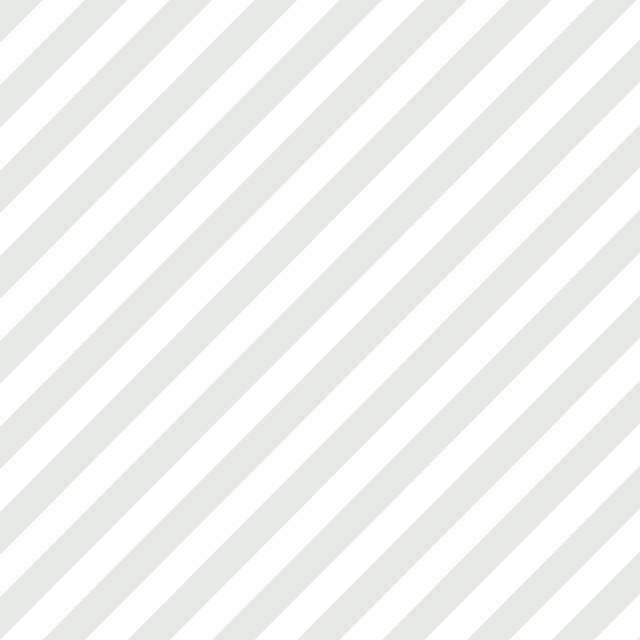
This pattern is drawn by a three.js fragment shader. Its source:

```glsl
// Diagonal stripes of pale warm grey on white, rising to the right.
varying vec2 vUv;

const vec2 REPEATS = vec2(7.54, 7.5);            // stripes across and down
const float STRIPE_SHARE = 0.5;                  // grey part of each repeat
const vec3 STRIPE_COLOR = vec3(0.902, 0.910, 0.890);
const vec3 GROUND_COLOR = vec3(1.0);

// Signed distance to the nearest stripe edge, in repeats; negative inside.
float stripeDistance(float phase) {
  float fromCenter = abs(fract(phase - 0.5 * STRIPE_SHARE + 0.5) - 0.5);
  return fromCenter - 0.5 * STRIPE_SHARE;
}

void main() {
  // Phase grows from the upper left corner towards the lower right.
  float phase = dot(vec2(vUv.x, 1.0 - vUv.y), REPEATS);

  // Blend each edge over about one pixel.
  float edge = 0.7 * fwidth(phase);
  float stripe = 1.0 - smoothstep(-edge, edge, stripeDistance(phase));

  gl_FragColor = vec4(mix(GROUND_COLOR, STRIPE_COLOR, stripe), 1.0);
}
```
